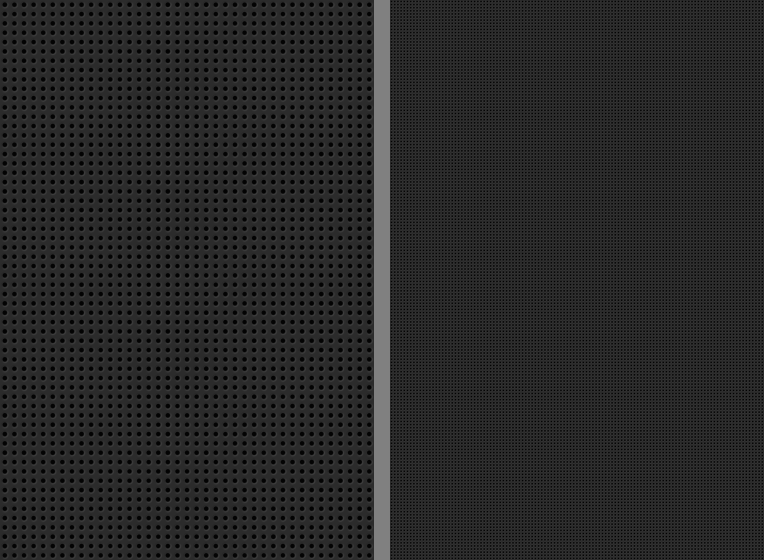
Left, the tile; right, the same tile 3 across and 3 down.
A Shadertoy shader for this pattern:

```glsl
float hash(vec2 p) {
    vec3 q = fract(vec3(p.xyx) * vec3(0.1031, 0.1030, 0.0973));
    q += dot(q, q.yzx + 33.33);
    return fract((q.x + q.y) * q.z);
}

void mainImage(out vec4 fragColor, in vec2 fragCoord) {
    // Whole number of holes each way, so the sheet tiles
    vec2 count = vec2(39.0, 60.0);
    vec2 grid = fragCoord / iResolution.xy * count;
    vec2 cell = mod(floor(grid), count);

    // Offset from the hole centre, in column widths
    vec2 offset = fract(grid) - 0.5;
    offset.y *= iResolution.y * count.x / (iResolution.x * count.y);
    float dist = length(offset);
    float pixel = count.x / iResolution.x;

    // Slight unevenness of columns, rows and single holes
    float wear = 0.4 * hash(vec2(cell.x, 71.0))
               + 0.3 * hash(vec2(93.0, cell.y))
               + 0.3 * hash(cell) - 0.5;

    // Matte sheet
    vec3 color = vec3(0.17);

    // Bevel: lit at the lower right, faintly shaded at the upper left
    float facing = dot(offset, vec2(0.7071, -0.7071)) / max(dist, 0.001);
    float rim = exp(-pow((dist - 0.34) / 0.07, 2.0));
    color += rim * (0.06 + 0.025 * wear) * smoothstep(-0.2, 0.8, facing);
    color -= rim * 0.015 * smoothstep(0.1, 0.9, -facing);

    // Soft-edged hole
    float radius = 0.228 + 0.025 * wear;
    float edge = max(0.073, 0.6 * pixel);
    float sheet = smoothstep(radius - edge, radius + edge, dist);
    color = mix(vec3(0.01), color, sheet);

    fragColor = vec4(color, 1.0);
}
```
